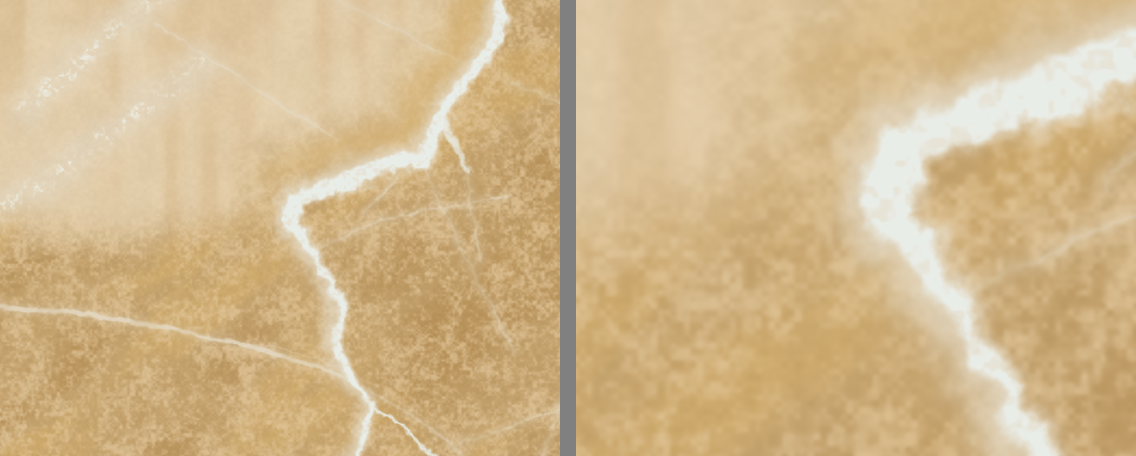
Left, the full canvas; right, a detail of the centre.
This texture is drawn by a WebGL 2 fragment shader. Its source:

```glsl
#version 300 es
precision highp float;
// Polished honey onyx: pale cloudy zone, golden grain and branching white veins.
uniform vec2 u_resolution;
out vec4 fragColor;

const vec3 GOLD = vec3(.775, .645, .44);
const vec3 BROWN = vec3(.715, .56, .335);
const vec3 SAND = vec3(.855, .75, .58);
const vec3 AMBER = vec3(.835, .69, .435);
const vec3 CREAM = vec3(.89, .81, .675);
const vec3 BLUSH = vec3(.87, .77, .62);
const vec3 MILK = vec3(.895, .855, .775);
const vec3 WHITE = vec3(.915, .93, .91);

// Main vein from top to bottom: x, y, half width
const int TRUNK_COUNT = 14;
const vec3 TRUNK[TRUNK_COUNT] = vec3[](
  vec3(1.11, 1.03, .009), vec3(1.074, .895, .014), vec3(.981, .775, .012),
  vec3(.965, .719, .017), vec3(.924, .654, .015), vec3(.788, .614, .023),
  vec3(.651, .566, .015), vec3(.643, .502, .014), vec3(.691, .437, .006),
  vec3(.748, .341, .008), vec3(.74, .244, .007), vec3(.772, .164, .009),
  vec3(.82, .108, .007), vec3(.78, -.03, .006));

// Hairline cracks: start and end
const int CRACK_COUNT = 11;
const vec4 CRACKS[CRACK_COUNT] = vec4[](
  vec4(.69, .45, .84, .52), vec4(.84, .52, 1.11, .57), vec4(.93, .64, 1, .47),
  vec4(1, .47, 1.13, .23), vec4(1.02, .63, 1.05, .43), vec4(.34, .95, .74, .69),
  vec4(.74, 1, 1, .87), vec4(1.24, .16, 1.19, -.01), vec4(1.01, .03, 1.24, .11),
  vec4(1.12, .82, 1.24, .77), vec4(.8, .53, .88, .62));

float hash(vec2 p) {
  vec3 q = fract(p.xyx * vec3(.1031, .103, .0973));
  q += dot(q, q.yzx + 33.33);
  return fract((q.x + q.y) * q.z);
}

float noise(vec2 p) {
  vec2 i = floor(p), f = fract(p);
  f = f * f * (3. - 2. * f);
  return mix(mix(hash(i), hash(i + vec2(1, 0)), f.x),
             mix(hash(i + vec2(0, 1)), hash(i + 1.), f.x), f.y);
}

float fbm(vec2 p) {
  float sum = 0., amp = .533;
  for (int i = 0; i < 4; i++) {
    sum += amp * noise(p);
    p = mat2(1.6, 1.2, -1.2, 1.6) * p + 17.3;
    amp *= .5;
  }
  return sum;
}

vec2 fbm2(vec2 p) {
  return vec2(fbm(p + 40.), fbm(p + 80.)) - .5;
}

// Distance to a segment, and position along it
vec2 segment(vec2 p, vec2 a, vec2 b) {
  float t = clamp(dot(p - a, b - a) / dot(b - a, b - a), 0., 1.);
  return vec2(distance(p, mix(a, b, t)), t);
}

float line(float dist, float halfWidth, float blur) {
  return 1. - smoothstep(halfWidth - blur, halfWidth + blur, dist);
}

float glow(float dist, float radius) {
  return exp(-dist * dist / (radius * radius));
}

// Signed distance to the main vein (positive on its left) and its half width
vec2 trunk(vec2 p) {
  vec2 best = vec2(9, 0);
  float side = 1.;
  for (int i = 0; i < TRUNK_COUNT - 1; i++) {
    vec3 a = TRUNK[i], b = TRUNK[i + 1];
    vec2 s = segment(p, a.xy, b.xy);
    if (s.x < best.x) best = vec2(s.x, mix(a.z, b.z, s.y));
    if (p.y <= a.y && p.y > b.y)
      side = p.x < mix(a.x, b.x, (a.y - p.y) / (a.y - b.y)) ? 1. : -1.;
  }
  return vec2(best.x * side, best.y);
}

// Broken, sugary band of crystals
vec3 crystals(vec3 color, float d, float sparkle) {
  color = mix(color, MILK, .65 * glow(d, .05));
  return mix(color, WHITE, .8 * glow(d, .016) * sparkle);
}

void main() {
  vec2 p = gl_FragCoord.xy / u_resolution.y;
  float cloud = fbm(p * 4. + 3.);
  float mottle = fbm(p * 22.);
  float grain = .6 * noise(p * 110.) + .4 * noise(p * 210.);
  vec2 wobble = fbm2(p * 16.), jag = fbm2(p * 50.);
  vec2 rough = p + .034 * wobble + .02 * jag;
  vec2 vein = trunk(rough);
  float left = smoothstep(-.01, .02, vein.x);

  // Golden body with slanting bands and sandy grain
  vec2 slant = mat2(.8, -.6, .6, .8) * p;
  float bands = fbm(slant * vec2(3, 10) + .6 * cloud);
  vec3 color = mix(GOLD, BROWN, .6 * smoothstep(.52, .78, bands));
  color = mix(color, AMBER, .6 * (1. - smoothstep(.3, .52, bands)));
  float shade = segment(p, vec2(.92, .16), vec2(1.24, .56)).x;
  color = mix(color, BROWN, .55 * glow(shade, .1) * (.5 + cloud));
  color = mix(color, SAND, .7 * smoothstep(.36, .76, .55 * mottle + .45 * grain));

  // Pale cloudy zone with faint upright streaks
  float pale = left * smoothstep(.41, .54, p.y - .08 * p.x + .12 * (cloud - .5));
  pale *= smoothstep(-.04, .19, vein.x + .06 * (mottle - .5));
  float streak = noise(p * vec2(24, 2) + 5.);
  vec3 haze = mix(CREAM, BLUSH, smoothstep(.4, .72, .6 * cloud + .4 * streak));
  haze = mix(haze, SAND, .5 * smoothstep(.62, .9, streak));
  float sparkle = smoothstep(.45, .75, grain) * smoothstep(.38, .62, mottle);
  haze = crystals(haze, segment(rough, vec2(.35, 1.02), vec2(.05, .76)).x, sparkle);
  haze = crystals(haze, segment(rough, vec2(.44, .86), vec2(-.02, .52)).x, sparkle);
  color = mix(color, haze, .95 * pale);
  color += .06 * (grain - .5) * (1. - .6 * pale) + .03 * (mottle - .5);

  // Hairline cracks, soft and broken along their length
  vec2 soft = p + .014 * wobble + .01 * jag;
  float broken = smoothstep(.36, .62, mottle);
  for (int i = 0; i < CRACK_COUNT; i++) {
    float d = segment(soft, CRACKS[i].xy, CRACKS[i].zw).x;
    float strength = (.25 + .4 * hash(vec2(i, 7))) * (.35 + .65 * broken);
    color = mix(color, MILK, strength * line(d, .002, .004) + .2 * glow(d, .012));
  }

  // Long vein sweeping in from the left, splitting into strands
  float bend = .325 - .05 * p.x - .2 * p.x * p.x - .25 * max(p.x - .77, 0.);
  float offset = soft.y - bend, sweep = abs(offset);
  float split = smoothstep(.5, .62, p.x);
  float fade = mix(.85, .4, smoothstep(.74, .82, p.x));
  float swell = .002 + .005 * noise(vec2(p.x * 9., 2));
  float milk = line(sweep, swell, .004) * (.55 + .45 * broken) + .3 * glow(sweep, .015);
  milk += .45 * split * line(abs(offset - .016 * split), .001, .003);
  color = mix(color, MILK, fade * min(milk, 1.));

  // Main vein: amber rim, creamy halo, white core and forks
  float d = abs(vein.x), width = vein.y * (.65 + .7 * mottle);
  float upper = smoothstep(.55, .68, p.y);
  color = mix(color, AMBER, left * (.15 + .4 * upper) * glow(d - .065, .04));
  color = mix(color, MILK, .75 * glow(max(d - width, 0.), mix(.008, .026, left)));
  vec2 fork = segment(rough, vec2(.82, .108), vec2(.96, -.02));
  vec2 spur = segment(rough, vec2(.975, .75), vec2(1.02, .62));
  float core = line(d, width, mix(.004, .007, left));
  core = max(core, .9 * line(fork.x, .004, .004));
  core = max(core, .8 * line(spur.x, mix(.012, .005, spur.y), .006));
  color = mix(color, mix(MILK, WHITE, .5 + .5 * smoothstep(.2, .5, grain)), core);

  fragColor = vec4(color, 1);
}
```
